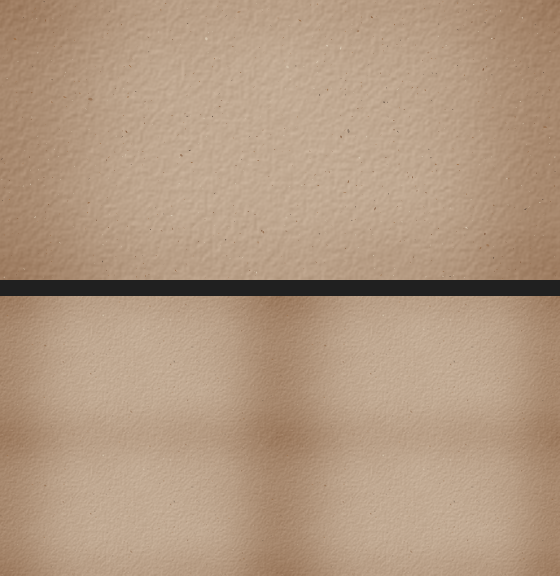
Top, the tile; bottom, the same tile 2 across and 2 down.
Write a WebGL 1 fragment shader that draws this texture.

```glsl
precision highp float;
// Recycled kraft paper: embossed grain, scattered fibre flecks and darker, warmer borders.

uniform vec2 u_resolution;

#define PAPER_LIGHT vec3(0.757, 0.665, 0.574)
#define PAPER_DARK vec3(0.605, 0.470, 0.360)
#define SIDE_SHADE 0.65
#define TOP_SHADE 0.24
#define GRAIN_CONTRAST 0.085
#define GRAIN_CELLS 62.0
#define MOTTLE 0.16
#define FLECK_CELLS 10.0
#define FLECK_SIZE 0.0080
#define PALE_SHARE 0.28

const vec2 TILE = vec2(2.0, 1.0);

vec3 hash3(vec2 cell, float seed) {
  vec3 q = fract(vec3(cell.xyx + seed * 17.3) * vec3(0.1031, 0.1030, 0.0973));
  q += dot(q, q.yxz + 33.33);
  return fract((q.xxy + q.yzz) * q.zyx);
}

// Value noise with a whole number of cells per tile, so it wraps
float noise(vec2 p, float cells, float seed) {
  p *= cells;
  vec2 i = floor(p), f = fract(p), wrap = TILE * cells;
  f = f * f * (3.0 - 2.0 * f);
  float a = hash3(mod(i, wrap), seed).x;
  float b = hash3(mod(i + vec2(1.0, 0.0), wrap), seed).x;
  float c = hash3(mod(i + vec2(0.0, 1.0), wrap), seed).x;
  float d = hash3(mod(i + 1.0, wrap), seed).x;
  return mix(mix(a, b, f.x), mix(c, d, f.x), f.y);
}

float pulpHeight(vec2 p) {
  return 0.62 * noise(p, GRAIN_CELLS, 1.0) + 0.38 * noise(p, 108.0, 2.0);
}

// Light raking across the surface from the upper left
float emboss(vec2 p) {
  vec2 toLight = vec2(-0.0026, 0.0034);
  return pulpHeight(p - toLight) - pulpHeight(p + toLight);
}

vec3 fleckColor(float pick, float tone) {
  if (pick < PALE_SHARE) return mix(vec3(0.82, 0.74, 0.64), vec3(0.90, 0.86, 0.78), tone);
  if (pick > 0.91) return vec3(0.25, 0.19, 0.15);
  return mix(vec3(0.46, 0.31, 0.21), vec3(0.63, 0.44, 0.27), tone);
}

// One fleck at most per cell, kept inside it: turned ellipses with ragged rims
vec3 addFlecks(vec3 base, vec2 p, float cells, float size, float chance, float seed) {
  vec2 cell = mod(floor(p * cells), TILE * cells);
  vec3 place = hash3(cell, seed);
  vec3 form = hash3(cell, seed + 3.0);
  vec3 look = hash3(cell, seed + 7.0);
  vec2 d = (fract(p * cells) - 0.5 - 0.55 * (place.xy - 0.5)) / cells;
  float angle = 6.2832 * form.x;
  float c = cos(angle), s = sin(angle);
  d = mat2(c, -s, s, c) * d;
  float radius = size * mix(0.5, 1.0, form.y * form.y);
  d.y *= mix(1.2, 2.6, form.z);
  float rim = length(d) - radius * mix(0.65, 1.15, noise(p, 100.0, seed));
  float soft = max(0.8 / u_resolution.y, 0.3 * radius);
  float cover = 1.0 - smoothstep(-soft, soft, rim);
  cover *= step(place.z, chance) * mix(0.4, 0.9, look.z);
  return mix(base, fleckColor(look.x, look.y), cover);
}

void main() {
  vec2 uv = gl_FragCoord.xy / u_resolution;
  vec2 p = uv * TILE;

  // Border shading, smooth across the wrap
  vec2 border = 0.5 + 0.5 * cos(6.2832 * uv);
  border = border * border * border;
  float shade = dot(border, vec2(SIDE_SHADE, TOP_SHADE));

  // Broad cloudy mottling
  float cloud = 0.5 * noise(p, 3.0, 4.0) + 0.3 * noise(p, 9.0, 5.0) + 0.2 * noise(p, 28.0, 6.0);
  shade += MOTTLE * (cloud - 0.5);
  vec3 color = mix(PAPER_LIGHT, PAPER_DARK, shade);

  // Pressed pulp grain
  color += GRAIN_CONTRAST * emboss(p) * vec3(0.95, 1.0, 1.03);

  // Flecks, from a few large chips to many fine specks
  for (int i = 0; i < 3; i++) {
    float level = float(i);
    float scale = exp2(level);
    color = addFlecks(color, p, FLECK_CELLS * scale, FLECK_SIZE / pow(scale, 0.8),
                      0.13 + 0.05 * level, 11.0 + 13.0 * level);
  }

  gl_FragColor = vec4(color, 1.0);
}
```
